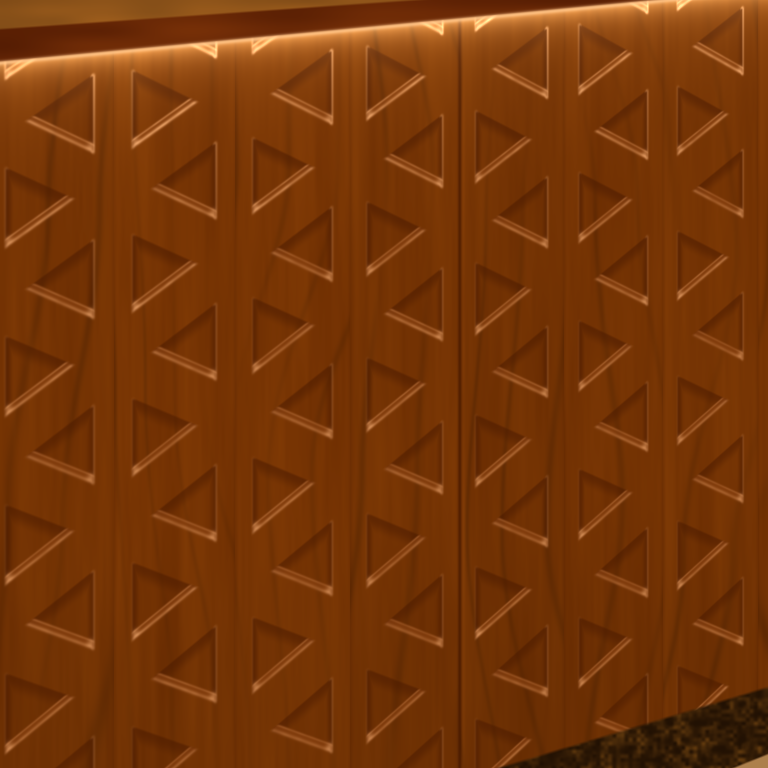
A WebGL 2 fragment shader for this pattern:

```glsl
#version 300 es
precision highp float;

uniform vec2 u_resolution;
out vec4 fragColor;

float hash(vec2 p) {
    return fract(sin(dot(p, vec2(127.1, 311.7))) * 43758.5453);
}

float noise(vec2 p) {
    vec2 i = floor(p), f = fract(p);
    f = f * f * (3.0 - 2.0 * f);
    return mix(mix(hash(i), hash(i + vec2(1, 0)), f.x),
               mix(hash(i + vec2(0, 1)), hash(i + vec2(1, 1)), f.x), f.y);
}

float ridge(float x, float width) {
    return exp(-x * x / (width * width));
}

// Vertical grain with a few wandering darker veins
vec3 wood(vec2 p, float column) {
    float board = hash(vec2(floor(column), 4.0));
    vec2 q = p + board * 7.0;
    float grain = 0.45 * noise(q * vec2(28, 3)) + 0.35 * noise(q * vec2(95, 5))
                + 0.2 * noise(q * vec2(230, 14));
    float warp = q.x * 16.0 + 2.5 * noise(q * vec2(5, 2.5));
    float vein = ridge(fract(warp) - 0.5, 0.07) * noise(q * vec2(9, 4) + 3.0);
    vec3 color = mix(vec3(0.42, 0.175, 0.005), vec3(0.51, 0.235, 0.022), grain);
    color *= 0.98 + 0.05 * board - 0.15 * vein;
    return color * (1.0 - 0.07 * smoothstep(0.6, 1.0, p.y));
}

// Recessed triangle lit from above; a is centred, with the tip toward +x
vec3 carve(vec3 color, vec2 a, bool mirrored, float light, float wear) {
    vec3 edge = vec3(-a.x, dot(a, vec2(0.5, -0.866)), dot(a, vec2(0.5, 0.866))) - 0.0305;
    vec3 outer = max(edge + 0.004, 0.0);
    float d = length(outer) + min(max(edge.x, max(edge.y, edge.z)) + 0.004, 0.0) - 0.004;
    float inside = smoothstep(0.002, -0.002, d);

    // Shadows under the upper edge and along the upright edge
    float shade = 0.55 * smoothstep(-0.022, -0.003, edge.y);
    shade = max(shade, (mirrored ? 0.5 : 0.6) * smoothstep(-0.012, -0.002, edge.x));
    color = mix(color, vec3(0.29, 0.1, 0.0), inside * (0.08 + shade * (0.8 + 0.2 * light)));

    // Lower bevel with a bright lip and a fainter inner line
    float span = smoothstep(0.003, -0.004, max(edge.x, edge.y));
    float bevel = inside * smoothstep(-0.013, -0.009, edge.z);
    color = mix(color, vec3(0.53, 0.25, 0.06), bevel * 0.65);
    float lip = ridge(edge.z + 0.002, 0.0026) * span;
    float innerLine = ridge(edge.z + 0.0095, 0.0017) * span;
    float along = 0.65 + 0.35 * noise(a * 90.0 + wear * 30.0);
    float shine = lip * (0.38 + 0.6 * light) + innerLine * (0.24 + 0.35 * light);
    shine *= along * (0.75 + 0.4 * wear) * (mirrored ? 0.9 : 1.1);

    // Lit rim of the upright edge and glint in its lower corner
    float rim = ridge(d, 0.002) * smoothstep(-0.007, -0.001, edge.x);
    shine += rim * (mirrored ? 0.16 + 0.55 * light : 0.06 + 0.3 * light);
    shine += 0.45 * ridge(length(a - vec2(-0.026, 0.044)), 0.006) * smoothstep(0.004, -0.004, d);
    return mix(color, vec3(0.94, 0.66, 0.43), clamp(shine, 0.0, 1.0));
}

void main() {
    vec2 p = gl_FragCoord.xy / u_resolution;
    p.y = 1.0 - p.y;

    // Panel plane receding to the right
    float depth = 1.0 - 0.1605 * p.x;
    float u = (p.x / depth + 0.0182) / 0.1701;
    float v = (p.y - 0.1078 + 0.1034 * p.x) / (depth * 0.2198);
    float below = p.y - 0.081 + 0.094 * p.x;
    float light = exp(-max(below, 0.0) * 8.5);
    vec3 color = wood(p, u);

    // Seams between boards
    float seam = (fract(u + 0.5) - 0.5) * 0.17;
    float strength = abs(u - 4.0) < 0.5 ? 0.65 : 0.13;
    color = mix(color, vec3(0.25, 0.08, 0.0), strength * ridge(seam, 0.003));
    color += vec3(0.05, 0.03, 0.01) * strength * ridge(seam - 0.006, 0.003);

    // Adjacent columns interlock, so test the two nearest
    for (int i = 0; i < 2; i++) {
        float column = floor(u) + float(i);
        float side = u - column;
        float row = v + 0.5 * mod(column + 1.0, 2.0);
        float id = floor(row + 0.25);
        vec2 a = vec2(abs(side) * 0.1701 - (side < 0.0 ? 0.0575 : 0.0555),
                      (row - id - 0.245) * 0.2198);
        float wear = hash(vec2(column + step(0.0, side) * 19.0, id));
        if (id >= 0.0) color = carve(color, a, side < 0.0, light, wear);
    }

    // Hidden light washing down from the ledge
    color += vec3(0.18, 0.14, 0.09) * exp(-max(below, 0.0) * 17.0);
    color += vec3(0.38, 0.34, 0.25) * exp(-max(below, 0.0) * 75.0);
    vec3 ledge = mix(vec3(0.33, 0.11, 0.01), vec3(0.47, 0.19, 0.03), noise(p * vec2(8, 50)));
    vec3 ledgeTop = vec3(0.56, 0.33, 0.1) * (0.9 + 0.2 * noise(p * vec2(15, 70)));
    ledge = mix(ledge, ledgeTop, smoothstep(0.002, -0.002, p.y - 0.038 + 0.07 * p.x));
    color = mix(color, ledge, smoothstep(0.002, -0.002, below));
    color = mix(color, vec3(1.0, 0.78, 0.55), 0.75 * ridge(below - 0.001, 0.003));

    // Speckled floor and its pale corner
    float floorEdge = p.y - 1.0 + 0.3 * (p.x - 0.65);
    float speckle = noise(p * 190.0) * noise(p * 85.0 + 9.0);
    vec3 ground = mix(vec3(0.13, 0.065, 0.01), vec3(0.42, 0.25, 0.06), speckle);
    color = mix(color, ground, smoothstep(-0.003, 0.003, floorEdge));
    float corner = p.y - 1.0 + 0.4 * (p.x - 0.955);
    color = mix(color, vec3(0.68, 0.5, 0.3), smoothstep(-0.002, 0.002, corner));
    fragColor = vec4(clamp(color, 0.0, 1.0), 1.0);
}
```
